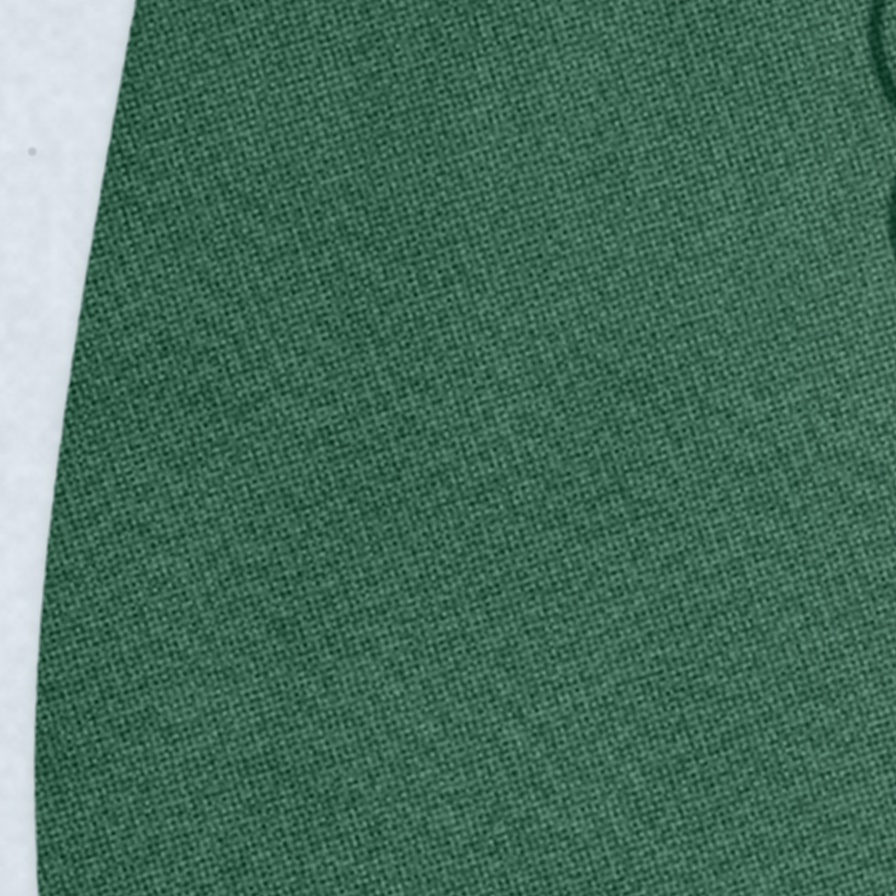
Reproduce this texture procedurally as a WebGL 1 fragment shader.

```glsl
precision highp float;
// Green halftone ink on pale paper, with a bowed left edge and dark ring strokes at the right.
uniform vec2 u_resolution;

const vec3 INK = vec3(0.232, 0.402, 0.322);
const vec3 INK_DARK = vec3(0.05, 0.22, 0.15);
const vec3 PAPER = vec3(0.862, 0.890, 0.918);
const vec3 RIM = vec3(0.65, 0.73, 0.72);
const float EDGE_X = 0.039;        // leftmost point of the ink
const float EDGE_Y = 0.134;
const float EDGE_SLOPE = 0.215;
const float EDGE_ROUND = 0.45;
const float EDGE_SOFT = 0.0028;
const float SCREEN_FREQ = 116.0;   // halftone cells across the canvas
const float SCREEN_ANGLE = -0.3;   // rows climb gently to the right
const float SCREEN_DEPTH = 0.088;
const float GRAIN_FREQ = 240.0;
const float GRAIN_DEPTH = 0.18;
const float MOTTLE_DEPTH = 0.05;
const vec3 RING_UPPER = vec3(1.124, 0.967, 0.147);   // centre, radius
const vec3 RING_LOWER = vec3(1.129, 0.758, 0.130);
const float RING_HALF_WIDTH = 0.007;
const vec2 SPECK = vec2(0.036, 0.831);

float hash(vec2 p) {
  return fract(sin(dot(p, vec2(127.1, 311.7))) * 43758.5453);
}

float noise(vec2 p) {
  vec2 i = floor(p);
  vec2 f = fract(p);
  f = f * f * (3.0 - 2.0 * f);
  return mix(mix(hash(i), hash(i + vec2(1.0, 0.0)), f.x),
             mix(hash(i + vec2(0.0, 1.0)), hash(i + vec2(1.0, 1.0)), f.x), f.y);
}

float fbm(vec2 p) {
  float sum = 0.0;
  float amp = 0.5;
  for (int i = 0; i < 4; i++) {
    sum += amp * noise(p);
    p = p * 2.03 + 17.3;
    amp *= 0.5;
  }
  return sum / 0.9375;
}

vec2 rotate(vec2 p, float a) {
  float c = cos(a);
  float s = sin(a);
  return vec2(c * p.x - s * p.y, s * p.x + c * p.y);
}

float halftone(vec2 p, float freq, float angle) {
  vec2 q = rotate(p, angle) * freq * 6.28319;
  return 0.5 * (cos(q.x) + cos(q.y));
}

float inkEdge(float y) {
  float d = y - EDGE_Y;
  return EDGE_X + EDGE_SLOPE * (sqrt(d * d + EDGE_ROUND * EDGE_ROUND) - EDGE_ROUND);
}

float ringStroke(vec2 p, vec3 ring) {
  float d = abs(length(p - ring.xy) - ring.z);
  return 1.0 - smoothstep(RING_HALF_WIDTH * 0.4, RING_HALF_WIDTH * 1.8, d);
}

void main() {
  vec2 uv = gl_FragCoord.xy / u_resolution;
  float inside = uv.x - inkEdge(uv.y) + 0.0012 * (noise(uv * 90.0) - 0.5);

  // Ink: two overlaid screens, fine grain and slow mottling
  vec2 warped = uv + 0.0018 * vec2(noise(uv * 60.0), noise(uv * 60.0 + 40.0));
  float tone = SCREEN_DEPTH * halftone(warped, SCREEN_FREQ, SCREEN_ANGLE);
  tone += 0.4 * SCREEN_DEPTH * halftone(warped, SCREEN_FREQ * 1.13, SCREEN_ANGLE - 0.5);
  tone += GRAIN_DEPTH * (noise(rotate(uv, SCREEN_ANGLE) * GRAIN_FREQ) - 0.5);
  tone += MOTTLE_DEPTH * (fbm(uv * 9.0) - 0.5);
  tone += 0.04 * (uv.x - 0.5);
  tone -= 0.02 * exp(-max(inside, 0.0) * 28.0);
  vec3 ink = INK + tone * vec3(0.97, 1.0, 0.98);
  ink += vec3(0.015, 0.004, 0.01) * smoothstep(0.85, 1.0, uv.x);

  // Dark strokes entering from the right
  float stroke = max(ringStroke(uv, RING_UPPER), ringStroke(uv, RING_LOWER));
  ink = mix(ink, INK_DARK + 0.4 * tone, 0.9 * stroke);

  // Paper: faint fibres, one speck and a soft shade beside the ink
  float fibre = 0.06 * (fbm(uv * 80.0) - 0.5) + 0.025 * (fbm(uv * 14.0) - 0.5);
  vec3 paper = PAPER + fibre;
  paper -= 0.12 * (1.0 - smoothstep(0.002, 0.007, length(uv - SPECK)));
  paper = mix(paper, RIM, 0.45 * exp(min(inside, 0.0) * 160.0));

  float coverage = smoothstep(-EDGE_SOFT, EDGE_SOFT, inside);
  gl_FragColor = vec4(clamp(mix(paper, ink, coverage), 0.0, 1.0), 1.0);
}
```
